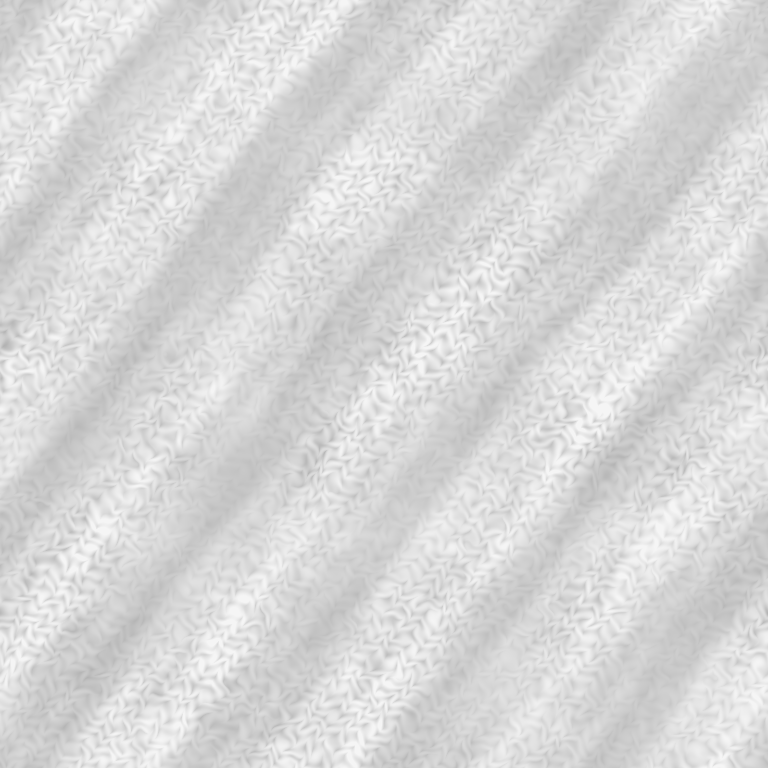
Give the GLSL for this texture, as a three.js fragment shader.

```glsl
// Soft pale knitted cloth lying in diagonal folds, four across and three down.
varying vec2 vUv;

const float TAU = 6.2831853;

float hash(vec2 p) {
  return fract(sin(dot(p, vec2(127.1, 311.7))) * 43758.5453);
}

// Value noise from 0 to 1 that wraps after "cells" cells
float noise(vec2 uv, float cells) {
  vec2 p = uv * cells;
  vec2 i = floor(p);
  vec2 f = fract(p);
  f = f * f * (3.0 - 2.0 * f);
  vec2 a = mod(i, cells);
  vec2 b = mod(i + 1.0, cells);
  return mix(mix(hash(a), hash(vec2(b.x, a.y)), f.x),
             mix(hash(vec2(a.x, b.y)), hash(b), f.x), f.y);
}

// Wave with whole numbers of periods across and down
float wave(vec2 uv, vec2 periods, float shift) {
  return sin(TAU * (dot(uv, periods) + shift));
}

// Folds: broad ridges and narrower creases of uneven width, about -1 to 1
float foldHeight(vec2 uv) {
  float phase = dot(uv, vec2(4.0, -3.0)) - 0.59;
  phase += 0.03 * wave(uv, vec2(1.0, 1.0), 0.15)
         + 0.03 * wave(uv, vec2(3.0, -2.0), 0.4)
         + 0.03 * wave(uv, vec2(5.0, -4.0), 0.7)
         + 0.1 * (noise(uv, 7.0) - 0.5);
  float ridge = cos(TAU * phase) - 0.14 * cos(2.0 * TAU * phase + 0.5);
  return ridge * (0.65 + 0.6 * noise(uv + 0.37, 5.0));
}

// Stitches: columns of slanted legs along the folds, parted by dark gaps
float stitchHeight(vec2 uv) {
  vec2 s = vec2(dot(uv, vec2(28.0, -21.0)), dot(uv, vec2(36.0, 48.0)));
  s += 0.6 * vec2(noise(uv, 23.0), noise(uv + 0.51, 29.0));
  s += 0.6 * vec2(noise(uv + 0.23, 61.0), noise(uv + 0.77, 67.0));
  float side = abs(fract(s.x) - 0.5);
  float middle = sin(TAU * side);
  float row = 0.5 + 0.5 * cos(TAU * (s.y - 1.6 * side));
  float gap = (1.0 - row) * (0.45 + 0.55 * (1.0 - middle));
  return 1.0 - gap - 0.15 * (1.0 - middle);
}

void main() {
  vec2 uv = vUv;
  float fold = foldHeight(uv);

  // Broad shading with faint creases along the folds
  float shade = 0.846 + 0.056 * fold;
  shade += 0.017 * wave(uv, vec2(11.0, -8.0), 0.7 * noise(uv, 4.0));
  shade += 0.012 * wave(uv, vec2(19.0, -15.0), noise(uv + 0.3, 6.0));
  shade += 0.04 * (noise(uv + 0.61, 11.0) - 0.5);

  // Stitches stand out on the lit ridges and soften in the hollows
  float contrast = mix(0.45, 1.0, smoothstep(-0.7, 0.6, fold));
  contrast *= 0.4 + 0.9 * noise(uv + 0.13, 9.0);
  shade += 0.125 * contrast * (stitchHeight(uv) - 0.6);

  // Fuzz of the yarn
  shade += 0.06 * (0.3 + contrast) * (noise(uv, 73.0) - 0.5);

  gl_FragColor = vec4(vec3(clamp(shade, 0.66, 0.96)), 1.0);
}
```
